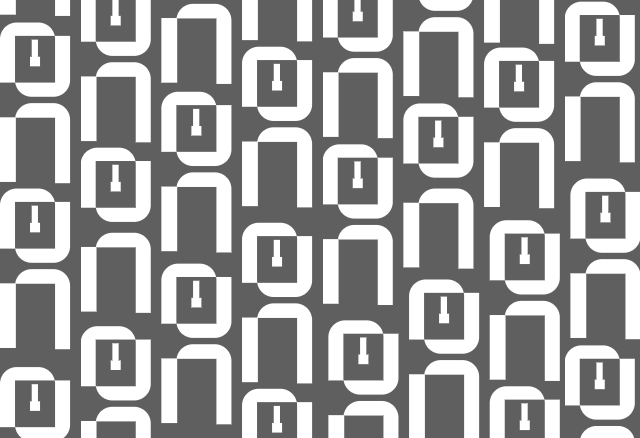
A Shadertoy shader for this pattern:

```glsl
// Staggered columns of interlocked rounded squares and open arches, white on grey.

// Signed distance to a box from lo to hi, with separate radii for its top and bottom corners.
float box(vec2 p, vec2 lo, vec2 hi, float topRadius, float bottomRadius) {
    vec2 q = p - 0.5 * (lo + hi);
    float r = q.y < 0.0 ? topRadius : bottomRadius;
    vec2 d = abs(q) - 0.5 * (hi - lo) + r;
    return length(max(d, 0.0)) + min(max(d.x, d.y), 0.0) - r;
}

float fill(float d, float pixel) {
    return clamp(0.5 - d / pixel, 0.0, 1.0);
}

// Two offset plates whose overlap is cut out, with a small stepped bar inside.
float squareLink(vec2 p, float pixel) {
    float upper = fill(box(p, vec2(0.0), vec2(66.0, 72.0), 20.0, 0.0), pixel);
    float lower = fill(box(p, vec2(18.0, 16.0), vec2(84.0, 89.0), 0.0, 20.0), pixel);
    float stem = box(p, vec2(38.0, 20.5), vec2(45.5, 42.0), 0.0, 0.0);
    float foot = box(p, vec2(36.0, 41.0), vec2(48.0, 52.5), 0.0, 0.0);
    float ring = upper + lower - 2.0 * upper * lower;
    return max(ring, fill(min(stem, foot), pixel));
}

// A rounded arch with its left leg set outwards.
float archLink(vec2 p, float pixel) {
    float arch = box(p, vec2(18.0, 0.0), vec2(84.0, 96.0), 20.0, 0.0);
    float opening = box(p, vec2(10.0, 17.5), vec2(66.0, 120.0), 0.0, 0.0);
    float leg = box(p, vec2(0.0, 17.0), vec2(19.0, 94.5), 0.0, 0.0);
    return fill(min(max(arch, -opening), leg), pixel);
}

void mainImage(out vec4 fragColor, in vec2 fragCoord) {
    // Canvas is 525 units high, measured down from the top.
    float pixel = 525.0 / iResolution.y;
    vec2 p = vec2(fragCoord.x, iResolution.y - fragCoord.y) * pixel;

    // Per column: first top edge, vertical pitch, nudge of the second pair.
    vec3 columns[8] = vec3[8](
        vec3(27.0, 206.5, -7.5), vec3(-22.0, 206.5, -7.5),
        vec3(110.0, 208.0, -2.0), vec3(56.0, 205.0, 6.0),
        vec3(-27.0, 205.5, -5.5), vec3(124.0, 206.0, 5.0),
        vec3(57.0, 203.0, 4.0), vec3(2.0, 206.0, 6.0));
    int column = clamp(int(floor(p.x / 96.7)), 0, 7);
    vec3 layout_ = columns[column];

    float ink = 0.0;
    for (int row = -1; row <= 2; row++) {
        float nudge = row < 0 ? 6.0 : row == 1 ? layout_.z : 0.0;
        float top = layout_.x + float(row) * layout_.y + nudge;

        // Some pairs on the right half slip sideways.
        bool slipped = column > 3 && top > 200.0 && top < 1100.0 - 100.0 * float(column);
        float left = 96.7 * float(column) + (slipped ? 6.8 : 0.0);

        // An occasional pair has a wider gap.
        float drop = column + 4 * row == 5 ? 102.0 : 96.6;
        vec2 q = p - vec2(left, top);
        ink = max(ink, squareLink(q, pixel));
        ink = max(ink, archLink(q - vec2(0.0, drop), pixel));
    }

    fragColor = vec4(mix(vec3(0.373), vec3(1.0), ink), 1.0);
}
```
